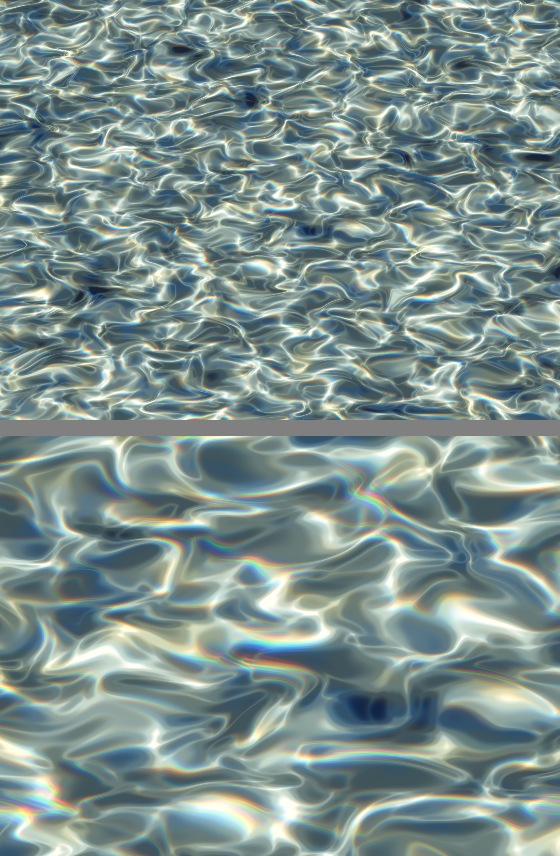
Top: the whole. Bottom: its middle third, enlarged.
Give the GLSL for this texture, as a Shadertoy shader.

```glsl
#define RIPPLE_FREQ vec2(10.4, 20.5)
#define WARP 0.62
#define RIDGE_SHARPNESS 7.5
#define DISPERSION 0.0017
#define SHADOW vec3(0.11, 0.14, 0.20)
#define SLATE vec3(0.25, 0.33, 0.355)
#define SEA vec3(0.40, 0.48, 0.47)
#define PALE vec3(0.56, 0.645, 0.62)
#define GLOW vec3(0.78, 0.85, 0.80)
#define BLUE_TINT vec3(-0.055, -0.01, 0.065)

// Unit gradient from a sine-free hash
vec2 hashGradient(vec2 cell) {
    vec3 h = fract(cell.xyx * vec3(0.1031, 0.1030, 0.0973));
    h += dot(h, h.yzx + 33.33);
    vec2 g = fract((h.xx + h.yz) * h.zy) * 2.0 - 1.0;
    return g / max(length(g), 0.05);
}

float gradientNoise(vec2 p) {
    vec2 cell = floor(p);
    vec2 f = fract(p);
    vec2 u = f * f * f * (f * (f * 6.0 - 15.0) + 10.0);
    vec2 e = vec2(0.0, 1.0);
    float a = dot(hashGradient(cell), f);
    float b = dot(hashGradient(cell + e.yx), f - e.yx);
    float c = dot(hashGradient(cell + e.xy), f - e.xy);
    float d = dot(hashGradient(cell + e.yy), f - e.yy);
    return mix(mix(a, b, u.x), mix(c, d, u.x), u.y);
}

// Bright filaments, broken and folded, around calm cells
float caustics(vec2 p) {
    vec2 q = p * RIPPLE_FREQ + 40.0;
    q += WARP * vec2(gradientNoise(q * 0.7 + 7.3), gradientNoise(q * 0.7 + 31.7));
    q += 0.3 * vec2(gradientNoise(q * 1.7 + 53.1), gradientNoise(q * 1.7 + 71.9));
    float strength = 1.0 + 0.9 * gradientNoise(q * 0.9 + 91.3);
    float light = 0.0;
    float weight = 0.60;
    for (int i = 0; i < 3; i++) {
        float n = gradientNoise(q);
        light += weight * strength * exp(-RIDGE_SHARPNESS * sqrt(n * n + 0.0004));
        q = mat2(0.8, 0.6, -0.6, 0.8) * q * 1.5 + 0.9 * n + 13.7;
        strength = 2.0 - strength;
        weight *= 0.70;
    }
    return light;
}

// Water colour from deep shadow to sun glint
vec3 waterRamp(float light) {
    vec3 col = mix(SHADOW, SLATE, smoothstep(-0.16, 0.13, light));
    col = mix(col, SEA, smoothstep(0.17, 0.40, light));
    col = mix(col, PALE, smoothstep(0.42, 0.62, light));
    col = mix(col, GLOW, smoothstep(0.62, 0.82, light));
    return mix(col, vec3(1.0, 1.0, 0.97), smoothstep(0.82, 1.04, light));
}

void mainImage(out vec4 fragColor, in vec2 fragCoord) {
    vec2 p = (fragCoord - vec2(0.5 * iResolution.x, 0.0)) / iResolution.y;

    // Ripples shrink gently toward the far edge
    p *= vec2(0.86 + 0.32 * p.y, 0.88 + 0.16 * p.y);

    // Broad patches of shade and sunlight
    float patches = gradientNoise(p * vec2(4.0, 7.0) + 17.2)
                  + 0.7 * gradientNoise(p * vec2(11.0, 21.0) + 61.4);
    float shade = 0.02 + 0.17 * patches - 0.26 * smoothstep(0.25, 0.7, -patches);

    // Split the light into colour fringes
    float spread = gradientNoise(p * vec2(12.0, 23.0) + 83.6);
    vec2 fringe = DISPERSION * vec2(0.8, 1.0) * (0.4 + 3.0 * spread);
    vec3 light = vec3(caustics(p - fringe), caustics(p), caustics(p + fringe)) + shade;
    vec3 col = vec3(waterRamp(light.r).r, waterRamp(light.g).g, waterRamp(light.b).b);

    // Cool sky reflections and warm bed tones
    float hue = gradientNoise(p * vec2(15.0, 30.0) + 29.8);
    float cool = smoothstep(0.02, 0.3, hue) * (1.0 - smoothstep(0.35, 0.65, light.g));
    float warm = smoothstep(0.08, 0.4, -hue) * smoothstep(0.3, 0.6, light.g);
    col += BLUE_TINT * (cool - warm);

    fragColor = vec4(clamp(col, 0.0, 1.0), 1.0);
}
```
